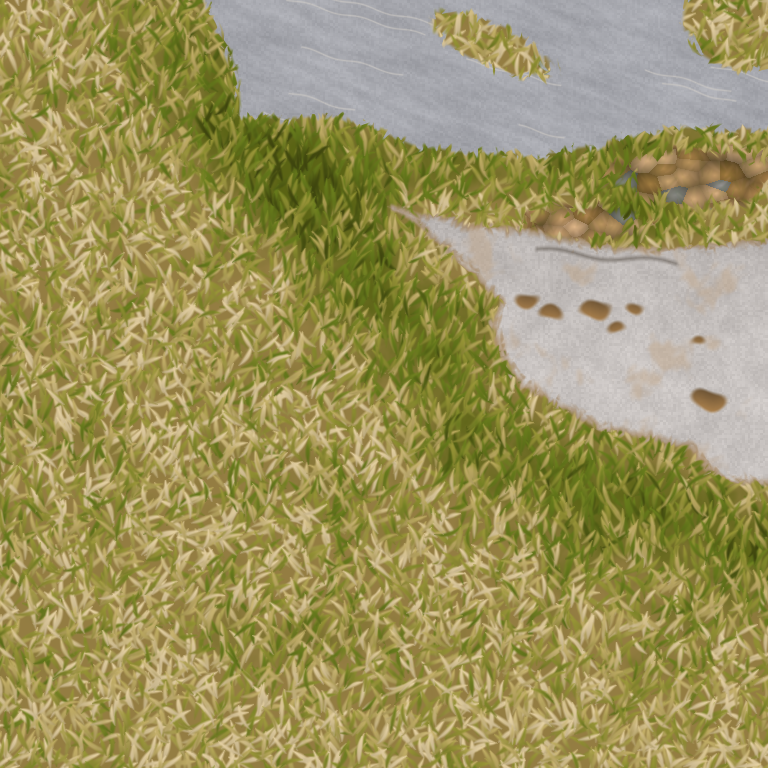
Reproduce this texture procedurally as a WebGL 2 fragment shader.

```glsl
#version 300 es
precision highp float;
// Dry and green turf around two weathered flagstones.
// Grass is layered cells of curved blades, tinted by a greenness field;
// stones are polygon distances with sine mottling, veins, pits and pebbles.
uniform vec2 u_resolution;
out vec4 outColor;

const vec3 PALE = vec3(.89, .81, .63), STRAW = vec3(.76, .68, .40);
const vec3 OLIVE = vec3(.59, .58, .21), LEAF = vec3(.41, .49, .11);
const vec3 SHADE = vec3(.27, .30, .06), EARTH = vec3(.58, .49, .26);
const vec3 SLATE = vec3(.65, .655, .68), LIMESTONE = vec3(.78, .76, .75);
const vec3 RUST = vec3(.58, .42, .22);

const vec2 UPPER[16] = vec2[16](vec2(.265, 1.03), vec2(.275, .975), vec2(.308, .91),
  vec2(.312, .85), vec2(.38, .845), vec2(.43, .852), vec2(.50, .828), vec2(.54, .81),
  vec2(.61, .802), vec2(.70, .798), vec2(.78, .812), vec2(.83, .825), vec2(.885, .835),
  vec2(.95, .832), vec2(1.03, .833), vec2(1.03, 1.03));
const vec2 LOWER[16] = vec2[16](vec2(.50, .733), vec2(.60, .712), vec2(.703, .698),
  vec2(.78, .681), vec2(.90, .678), vec2(1.03, .692), vec2(1.03, .37), vec2(.95, .37),
  vec2(.918, .388), vec2(.898, .414), vec2(.78, .443), vec2(.71, .479),
  vec2(.664, .512), vec2(.638, .577), vec2(.651, .609), vec2(.56, .695));
const vec2 TUFTS[6] = vec2[6](vec2(.23, .93), vec2(.37, .74), vec2(.52, .61),
  vec2(.62, .45), vec2(.77, .35), vec2(1.0, .29));
const vec3 PITS[7] = vec3[7](vec3(.684, .609, .015), vec3(.72, .593, .015),
  vec3(.777, .597, .020), vec3(.80, .573, .011), vec3(.922, .479, .022),
  vec3(.828, .599, .011), vec3(.909, .555, .008));

vec2 hash2(vec2 p) {
  vec3 q = fract(p.xyx * vec3(.1031, .1030, .0973));
  q += dot(q, q.yzx + 33.33);
  return fract((q.xx + q.yz) * q.zy);
}
float waves(vec2 p) {
  float sum = 0., amp = .5;
  for (int i = 0; i < 4; i++) {
    sum += amp * sin(p.x + 1.7 * sin(p.y)) * sin(p.y + 1.3 * sin(p.x * .8));
    p = mat2(1.5, 1.2, -1.2, 1.5) * p + 2.3;
    amp *= .6;
  }
  return sum;
}
// Nearest cell point: distance and a random value for that cell.
vec2 cellular(vec2 p) {
  vec2 best = vec2(9., 0.);
  for (int k = 0; k < 9; k++) {
    vec2 id = floor(p) + vec2(k % 3 - 1, k / 3 - 1), r = hash2(id);
    float d = length(p - id - r);
    if (d < best.x) best = vec2(d, fract(r.x * 7. + r.y));
  }
  return best;
}
float segment(vec2 p, vec2 a, vec2 b) {
  vec2 e = b - a;
  return length(p - a - e * clamp(dot(p - a, e) / dot(e, e), 0., 1.));
}
float ellipse(vec2 p, vec2 r) { return (length(p / r) - 1.) * min(r.x, r.y); }
float polygon(vec2 p, vec2 v[16]) {
  float d = 9., side = 1.;
  for (int i = 0; i < 16; i++) {
    vec2 a = v[i], b = v[(i + 1) % 16];
    d = min(d, segment(p, a, b));
    if ((a.y > p.y) != (b.y > p.y) && p.x < a.x + (b.x - a.x) * (p.y - a.y) / (b.y - a.y)) side = -side;
  }
  return d * side;
}
float fill(float d, float soft) { return 1. - smoothstep(-soft, soft, d); }

// Tufts along the stones, with drier and greener drifts elsewhere.
float greenness(vec2 p) {
  float band = 9.;
  for (int i = 0; i < 5; i++) band = min(band, segment(p, TUFTS[i], TUFTS[i + 1]));
  float strip = segment(p, vec2(.40, .79), vec2(1., .80));
  float g = .30 + .17 * waves(p * 15.) + .11 * waves(p * 43.);
  g += .34 * exp(-band * band / .006) + .26 * exp(-strip * strip / .003);
  g += .30 * fill(ellipse(p - vec2(.84, .72), vec2(.055, .04)), .03);
  g += .22 * fill(ellipse(p - vec2(.34, .17), vec2(.08, .03)), .03);
  return g - .08 * smoothstep(.25, 0., p.y) - .1 * smoothstep(.2, 0., p.x) * p.y;
}
vec3 bladeColor(float t) {
  vec3 c = mix(PALE, STRAW, smoothstep(-.05, .22, t));
  c = mix(c, OLIVE, smoothstep(.22, .48, t));
  c = mix(c, LEAF, smoothstep(.5, .75, t));
  return mix(c, SHADE, smoothstep(.82, 1.1, t));
}
// One layer of bent blades; alpha carries a random height.
vec4 blades(vec4 under, vec2 p, float cell, float seed, float green, float soft) {
  for (int k = 0; k < 9; k++) {
    vec2 id = floor(p / cell) + vec2(k % 3 - 1, k / 3 - 1);
    vec2 r = hash2(id + seed), s = hash2(id + seed + 37.);
    float lean = (s.x - .5) * mix(3., 1.5, clamp(green * 1.4, 0., 1.)) + .15;
    vec2 dir = vec2(sin(lean), cos(lean)), q = p - (id + r) * cell;
    float reach = cell * (.55 + .4 * s.y), along = dot(q, dir) / reach;
    float across = dot(q, vec2(dir.y, -dir.x)) + (r.x - .5) * .5 * reach * along * along;
    float mask = fill(abs(across) - cell * .12 * (1. - along * along), soft) * step(abs(along), 1.);
    float tone = green + (fract(s.y * 9. + r.y) - .5) * .85;
    under = mix(under, vec4(bladeColor(tone) * (.94 + .1 * along), r.y), mask);
  }
  return under;
}

void main() {
  vec2 p = gl_FragCoord.xy / u_resolution;
  float px = 1. / u_resolution.y, soft = .0008 + px;
  // Turf
  float green = greenness(p);
  vec4 turf = vec4(mix(EARTH, SHADE * 1.3, smoothstep(.25, .8, green)), .5);
  for (int i = 0; i < 5; i++)
    turf = blades(turf, p + float(i) * .137, .029 - .002 * float(i), float(i) * 71., green, soft);
  vec3 color = turf.rgb;
  float fringe = (turf.a - .5) * .016;
  // Pebbles between the stones
  vec2 pebble = cellular(p * vec2(34., 48.));
  float bed = min(ellipse(p - vec2(.92, .77), vec2(.11, .034)), ellipse(p - vec2(.76, .708), vec2(.07, .020)));
  vec3 rock = mix(mix(RUST, vec3(.86, .70, .56), pebble.y), SLATE * .75, step(.85, pebble.y));
  color = mix(color, rock * (1.1 - .6 * pebble.x), fill(bed + fringe * 1.5, .004) * .85);
  // Upper slate with pale slanting veins and grassy gaps
  float grain = hash2(floor(p * 300.)).x - .5, mottle = waves(p * vec2(30., 75.) + p.yx * 20.);
  vec3 slate = SLATE + .05 * mottle + .035 * grain;
  for (int i = 0; i < 14; i++) {
    vec2 r = hash2(vec2(float(i), 5.)), a = vec2(.3 + .68 * r.x, .83 + .18 * r.y);
    float d = segment(p + .002 * sin(p.yx * 90.), a, a + vec2(.13, -.035) * (.4 + r.y));
    slate = mix(slate, vec3(.84, .82, .79), .6 * fill(d - .0008, .0015));
  }
  vec2 gap = p - vec2(.64, .942);
  gap.y += gap.x * .4;
  float upper = max(polygon(p, UPPER), -ellipse(gap, vec2(.078, .030)));
  upper = max(upper, -ellipse(p - vec2(.975, .975), vec2(.085, .065))) + fringe;
  color = mix(color, slate, fill(upper, soft * 1.5));
  // Lower limestone with a crease, rusty pits and a stained rim
  float lower = polygon(p, LOWER) + fringe * .7 + .004 * waves(p * 60.);
  vec3 lime = LIMESTONE + .045 * waves(p * 38.) + .05 * grain - .05 * smoothstep(.55, .7, p.y);
  lime = mix(lime, vec3(.76, .66, .55), .5 * smoothstep(.2, .6, waves(p * 24. + 4.)));
  float crease = segment(p + vec2(0., .004 * sin(p.x * 50.)), vec2(.70, .674), vec2(.88, .657));
  lime = mix(lime, vec3(.42, .39, .36), .75 * fill(crease - .002, .004));
  for (int i = 0; i < 7; i++) {
    vec2 q = p - PITS[i].xy + .003 * sin(p.yx * 130.);
    float pit = ellipse(q, PITS[i].z * vec2(1., .6));
    lime = mix(lime, RUST * (.9 - 18. * q.y), .9 * fill(pit, .003));
  }
  lime = mix(lime, RUST, .5 * smoothstep(-.012, 0., lower));
  color = mix(color, lime, fill(lower, soft * 1.5));
  outColor = vec4(clamp(color, 0., 1.), 1.);
}
```
